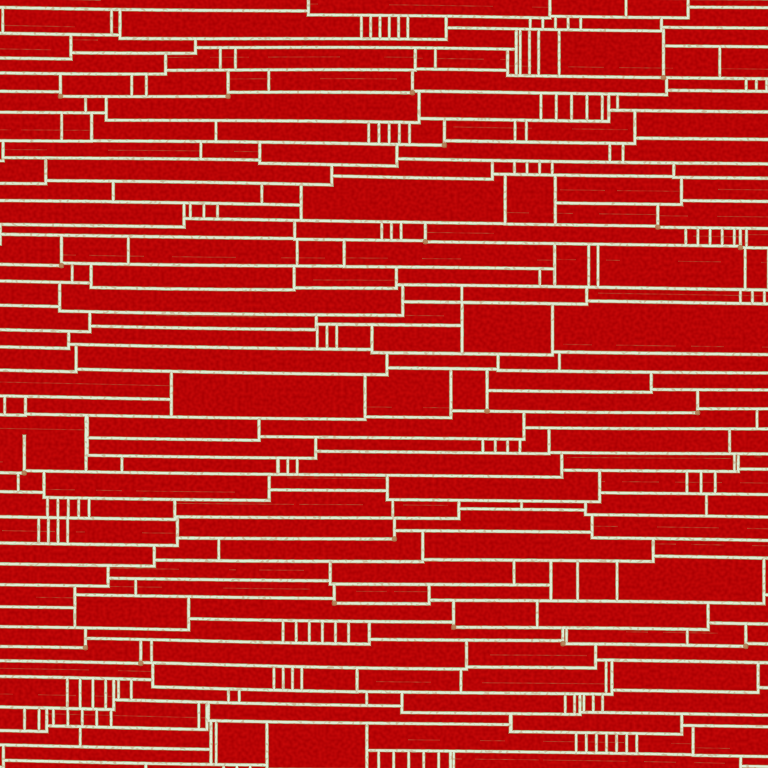
This pattern is drawn by a WebGL 1 fragment shader. Its source:

```glsl
precision highp float;
uniform vec2 u_resolution;

const float PITCH = 0.0274;
const float SEGMENT = 0.30;
const float RUNG_CELL = 0.20;
const float FAR = 10.0;

const vec3 RED = vec3(0.72, 0.015, 0.02);
const vec3 CREAM = vec3(0.87, 0.93, 0.84);
const vec3 SAND = vec3(0.80, 0.75, 0.64);
const vec3 OCHRE = vec3(0.67, 0.42, 0.25);
const vec3 OLIVE = vec3(0.60, 0.61, 0.41);

float hash(vec2 p) {
  return fract(sin(dot(p, vec2(127.1, 311.7))) * 43758.545);
}

vec2 gradient(vec2 cell) {
  float angle = 6.2832 * hash(cell);
  return vec2(cos(angle), sin(angle));
}

float gradientNoise(vec2 p) {
  vec2 i = floor(p), f = fract(p);
  vec2 s = f * f * f * (f * (f * 6.0 - 15.0) + 10.0);
  vec2 e = vec2(1.0, 0.0);
  float a = dot(gradient(i), f);
  float b = dot(gradient(i + e), f - e);
  float c = dot(gradient(i + e.yx), f - e.yx);
  float d = dot(gradient(i + 1.0), f - 1.0);
  return mix(mix(a, b, s.x), mix(c, d, s.x), s.y);
}

float stroke(float dist, float halfWidth, float pixel) {
  return 1.0 - smoothstep(halfWidth - 0.75 * pixel, halfWidth + 0.75 * pixel, dist);
}

// Position along a row, counted in segments
float rowCoord(float x, float row) {
  return x / SEGMENT + 7.0 * hash(vec2(row, 3.7));
}

float jointCoord(float cell, float row) {
  return cell + 0.1 + 0.8 * hash(vec2(cell, row));
}

float segmentAt(float x, float row) {
  float u = rowCoord(x, row), cell = floor(u);
  return cell - 1.0 + step(jointCoord(cell, row), u);
}

bool isMissing(float x, float row) {
  return hash(vec2(segmentAt(x, row) + 31.3, row)) < 0.07;
}

// Height of the slightly tilted, stepped line below a row
float boundary(float x, float row) {
  float segment = segmentAt(x, row);
  float offset = 0.66 * (hash(vec2(segment, row + 57.9)) - 0.5);
  float tilt = 0.10 * (rowCoord(x, row) - segment - 1.0);
  return PITCH * (row + offset - tilt) - 0.004 * x;
}

// Where a line is absent, continue to the next one
float edge(float x, float row, float direction) {
  return boundary(x, isMissing(x, row) ? row + direction : row);
}

float upright(vec2 p, float x, float low, float high) {
  return max(abs(p.x - x), max(low - p.y, p.y - high));
}

// Evenly spaced uprights: mostly single, sometimes a ladder
float rungDistance(vec2 p, float row) {
  float shift = hash(vec2(row, 91.3));
  float cell = floor(p.x / RUNG_CELL + shift);
  vec2 key = vec2(cell + 13.1, row);
  if (hash(key) > 0.42) return FAR;
  float start = (cell - shift + 0.05 + 0.45 * hash(key + 5.3)) * RUNG_CELL;
  float last = floor(7.0 * pow(hash(key + 8.9), 3.0));
  float spacing = mix(0.012, 0.020, hash(key + 2.4));
  float x = start + spacing * clamp(floor((p.x - start) / spacing + 0.5), 0.0, last);
  return upright(p, x, edge(x, row, -1.0), edge(x, row + 1.0, 1.0));
}

void main() {
  vec2 p = gl_FragCoord.xy / u_resolution;
  float pixel = 1.0 / u_resolution.y;
  vec2 q = p + vec2(0.0, 0.007 * gradientNoise(p * vec2(1.5, 5.0)));
  float base = floor((q.y + 0.004 * q.x) / PITCH);
  float mortar = FAR, hair = FAR, knot = FAR;

  for (int i = -2; i <= 2; i++) {
    float row = base + float(i);
    float line = boundary(q.x, row);
    if (!isMissing(q.x, row)) mortar = min(mortar, abs(q.y - line));

    // Joint at the step between two segments
    float cell = floor(rowCoord(q.x, row));
    float x = q.x + (jointCoord(cell, row) - rowCoord(q.x, row)) * SEGMENT;
    float low = min(edge(x - 0.001, row, -1.0), edge(x + 0.001, row, -1.0));
    mortar = min(mortar, upright(q, x, low, edge(x, row + 1.0, 1.0)));
    mortar = min(mortar, rungDistance(q, row) + 0.0002);
    if (hash(vec2(cell, row + 77.0)) < 0.12) knot = min(knot, length(q - vec2(x, low)));

    // Broken hairline inside some bricks
    vec2 key = vec2(segmentAt(q.x, row), row + 19.0);
    float gap = gradientNoise(vec2(q.x * 16.0, row * 3.7));
    if (hash(key) < 0.32 && gap > -0.08)
      hair = min(hair, abs(q.y - line - PITCH * mix(0.35, 0.65, hash(key + 4.0))));
  }

  // Grainy red ground, then hairlines, fringe and pale core
  float grain = gradientNoise(p * 210.0);
  float fleck = gradientNoise(p * vec2(130.0, 170.0) + 40.0);
  vec3 color = RED + vec3(0.09, 0.03, 0.02) * grain;
  color = mix(color, OCHRE, stroke(hair, 0.0007, pixel) * (0.45 + 0.5 * fleck));
  vec3 fringe = mix(OCHRE, OLIVE, smoothstep(-0.15, 0.35, fleck));
  color = mix(color, fringe, stroke(mortar, 0.0026, pixel));
  vec3 core = mix(CREAM, SAND, smoothstep(0.0, 0.5, grain));
  color = mix(color, core, stroke(mortar, 0.0017, pixel));
  color = mix(color, OCHRE, 0.8 * stroke(knot, 0.0036, pixel));
  gl_FragColor = vec4(color, 1.0);
}
```
